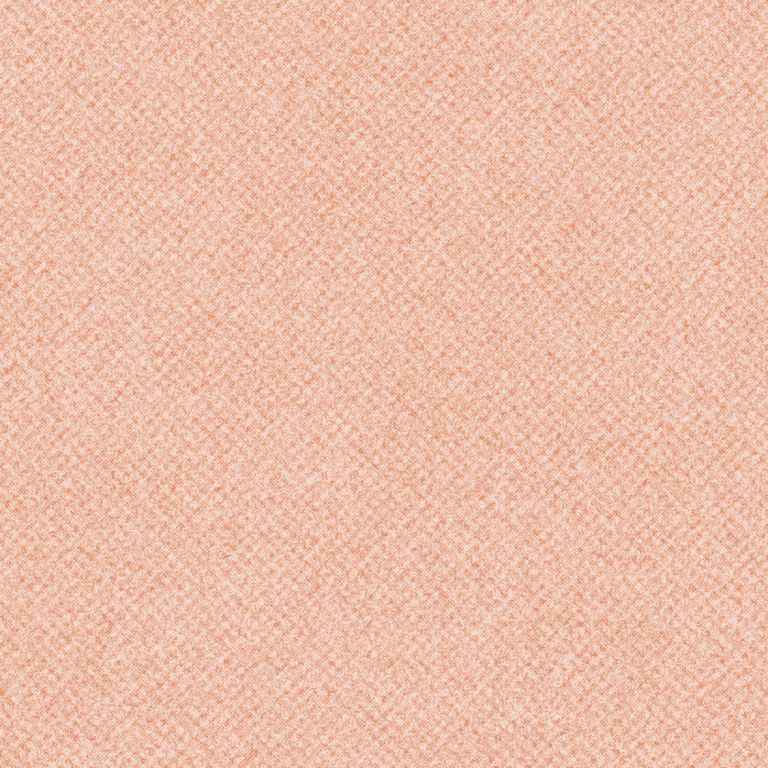
Reproduce this texture procedurally as a WebGL 2 fragment shader.

```glsl
#version 300 es
precision highp float;

uniform vec2 u_resolution;
out vec4 fragColor;

const float TAU = 6.2831853;

vec3 hash3(vec2 cell, float seed) {
    vec3 q = fract(vec3(cell.xyx + seed) * vec3(0.1031, 0.1030, 0.0973));
    q += dot(q, q.yxz + 33.33);
    return fract((q.xxy + q.yzz) * q.zyx);
}

// Soft cellular noise: random cell values blended by distance, unit variance
float cellNoise(vec2 p, float softness, float seed) {
    vec2 base = floor(p);
    vec2 local = fract(p);
    float total = 0.0;
    float power = 0.0;
    for (int y = -1; y <= 1; y++) {
        for (int x = -1; x <= 1; x++) {
            vec2 offset = vec2(x, y);
            vec3 rnd = hash3(base + offset, seed);
            vec2 delta = offset + rnd.xy - local;
            float weight = exp(-dot(delta, delta) / softness);
            total += weight * (rnd.z - 0.5);
            power += weight * weight;
        }
    }
    return 3.46 * total * inversesqrt(power + 1e-6);
}

// Layered sines for the faint, wide unevenness of the dye
float broadTone(vec2 p) {
    float tone = sin(TAU * (1.3 * p.x + 0.6 * p.y) + 0.8);
    tone += sin(TAU * (2.9 * p.x - 1.7 * p.y) + 2.1);
    tone += sin(TAU * (1.1 * p.x + 4.3 * p.y) + 4.0);
    return tone * 0.82;
}

// Staggered rows of dots, positive at each dot
float dotLattice(vec2 p, float repeats) {
    vec2 wobble = 0.0007 * sin(TAU * (p.yx * vec2(9.0, 11.0) + p.xy * 4.0));
    vec2 wave = cos(TAU * repeats * (p + wobble));
    return 2.0 * wave.x * wave.y;
}

// Fine crossing threads
float threads(vec2 p, float count) {
    vec2 wave = sin(TAU * count * p);
    return 2.0 * wave.x * wave.y;
}

// Colour ramp from pale cloth to saturated fleck
vec3 dyeRamp(float depth) {
    vec3 shades[6] = vec3[6](
        vec3(0.95, 0.86, 0.82), vec3(0.94, 0.82, 0.76),
        vec3(0.93, 0.76, 0.69), vec3(0.92, 0.71, 0.61),
        vec3(0.91, 0.65, 0.51), vec3(0.89, 0.55, 0.40));
    float position = clamp((depth + 1.64) / 0.74, 0.0, 4.999);
    int index = int(position);
    return mix(shades[index], shades[index + 1], fract(position));
}

void main() {
    vec2 p = gl_FragCoord.xy / min(u_resolution.x, u_resolution.y);
    vec2 diagonal = vec2(p.x + p.y, p.y - p.x) * 0.7071;

    // Grain, slanted flecks, weave and wide tone add up to dye depth
    float depth = 0.68 * cellNoise(p * 520.0, 0.25, 3.0);
    depth += 0.24 * cellNoise(diagonal * vec2(150.0, 250.0), 0.25, 17.0);
    depth += 0.38 * dotLattice(p, 51.0);
    depth += 0.32 * threads(p, 205.0);
    depth += 0.05 * broadTone(p);

    fragColor = vec4(dyeRamp(depth), 1.0);
}
```
